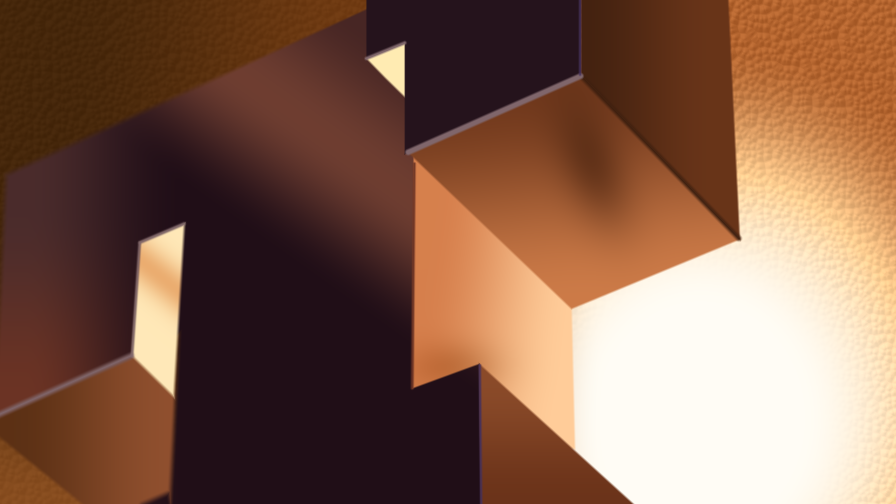
A Shadertoy shader for this background:

```glsl
const vec3 AMBER = vec3(0.70, 0.39, 0.18);
const vec3 PEACH = vec3(1.00, 0.81, 0.57);
const vec3 WHITE = vec3(1.00, 0.99, 0.96);
const vec3 OCHRE = vec3(0.27, 0.15, 0.04);
const vec3 PLUM = vec3(0.125, 0.055, 0.09);
const vec3 MAUVE = vec3(0.29, 0.17, 0.17);
const vec3 RUST = vec3(0.42, 0.20, 0.14);
const vec3 ROSE = vec3(0.43, 0.24, 0.19);
const vec3 UMBER = vec3(0.34, 0.17, 0.08);
const vec3 COPPER = vec3(0.80, 0.48, 0.28);
const vec3 STEEL = vec3(0.50, 0.40, 0.42);
const vec3 INDIGO = vec3(0.27, 0.19, 0.36);
const vec2 GLOW_CENTER = vec2(139.0, 17.0);
const float GLOW_INNER = 22.0;
const float GLOW_OUTER = 76.0;
const float PLASTER_SCALE = 0.75;
const float PLASTER_DEPTH = 0.10;

// Distance to a half plane, negative on the right of a -> b
float side(vec2 p, vec2 a, vec2 b) {
    vec2 e = normalize(b - a);
    return dot(p - a, vec2(-e.y, e.x));
}

// Convex quad with clockwise corners
float quad(vec2 p, vec2 a, vec2 b, vec2 c, vec2 d) {
    return max(max(side(p, a, b), side(p, b, c)), max(side(p, c, d), side(p, d, a)));
}

float segment(vec2 p, vec2 a, vec2 b) {
    vec2 e = b - a;
    return length(p - a - e * clamp(dot(p - a, e) / dot(e, e), 0.0, 1.0));
}

void paint(inout vec3 col, vec3 tint, float dist, float soft) {
    float s = max(soft, 70.0 / iResolution.y);
    col = mix(tint, col, smoothstep(-s, s, dist));
}

vec2 hash(vec2 c) {
    return fract(sin(vec2(dot(c, vec2(127.1, 311.7)), dot(c, vec2(269.5, 183.3)))) * 43758.5);
}

float cellular(vec2 p) {
    vec2 cell = floor(p), f = fract(p);
    float nearest = 2.0;
    for (int y = -1; y <= 1; y++)
        for (int x = -1; x <= 1; x++) {
            vec2 o = vec2(x, y);
            nearest = min(nearest, length(o + hash(cell + o) - f));
        }
    return nearest;
}

vec3 wall(vec2 p) {
    float glow = 1.0 - smoothstep(GLOW_INNER, GLOW_OUTER, length((p - GLOW_CENTER) * vec2(1.12, 1.0)));
    vec3 lit = mix(mix(AMBER, PEACH, min(glow * 2.0, 1.0)), WHITE, max(glow * 2.0 - 1.0, 0.0));
    vec3 dim = OCHRE + vec3(0.17, 0.08, 0.03) * smoothstep(10.0, 75.0, p.x);
    dim += vec3(0.26, 0.15, 0.08) * (1.0 - smoothstep(0.0, 40.0, p.y));
    float right = smoothstep(75.0, 120.0, p.x);
    vec2 q = p * PLASTER_SCALE;
    float relief = cellular(q) - cellular(q + vec2(0.25, -0.3));
    float depth = PLASTER_DEPTH * mix(0.3, 1.0, right) * (1.0 - smoothstep(0.6, 1.0, glow));
    return mix(dim, lit, right) + relief * depth * vec3(1.6, 1.3, 1.0);
}

vec3 frontFace(vec2 p) {
    float beam = dot(p - vec2(46.3, 61.8), vec2(0.58, 0.81));
    float warm = smoothstep(-5.0, 19.0, beam) * (1.0 - 0.5 * smoothstep(20.0, 42.0, beam));
    vec3 leftTint = mix(RUST, MAUVE, smoothstep(20.0, 60.0, p.y));
    vec3 col = mix(PLUM, ROSE, warm);
    return mix(col, leftTint, 1.0 - smoothstep(5.0, 37.0, p.x));
}

vec3 underside(vec2 p) {
    float light = 1.0 - smoothstep(40.0, 84.0, p.y - 0.12 * (p.x - 113.0));
    vec3 col = mix(UMBER + vec3(0.10, 0.05, 0.03), COPPER, light);
    vec2 q = (p - vec2(117.0, 69.0)) * mat2(0.94, 0.34, -0.34, 0.94) / vec2(6.0, 13.0);
    return mix(col, UMBER, 0.8 * exp(-dot(q, q)));
}

void mainImage(out vec4 fragColor, in vec2 fragCoord) {
    vec2 p = 100.0 * fragCoord / iResolution.y; // hundredths of the height
    vec3 col = wall(p);

    // Lit inner face and lower flanks
    vec3 inner = mix(vec3(0.84, 0.50, 0.30), vec3(1.0, 0.80, 0.60), smoothstep(84.0, 114.0, p.x - 0.15 * (p.y - 40.0)));
    inner -= 0.12 * exp(-pow(length((p - vec2(91.0, 27.0)) / vec2(9.0, 5.0)), 2.0));
    paint(col, inner, quad(p, vec2(81.7, 70.0), vec2(113.4, 40.3), vec2(114.1, 10.9), vec2(81.7, 15.0)), 0.3);
    vec3 flank = mix(vec3(0.42, 0.20, 0.10), vec3(0.54, 0.29, 0.16), smoothstep(0.0, 25.0, p.y));
    paint(col, flank, quad(p, vec2(95.1, 27.8), vec2(125.7, 0.0), vec2(143.3, -16.0), vec2(95.3, -16.0)), 0.3);
    vec3 leftFlank = mix(vec3(0.36, 0.19, 0.08), vec3(0.56, 0.31, 0.18), smoothstep(2.0, 34.0, p.x));
    paint(col, leftFlank, quad(p, vec2(-4.6, 16.9), vec2(26.2, 29.9), vec2(34.7, 21.3), vec2(33.6, -14.0)), 0.5);

    // Front face: left lobe, body, foot and base corner
    float front = quad(p, vec2(1.2, 65.3), vec2(39.4, 82.9), vec2(39.4, 35.4), vec2(-1.2, 17.1));
    front = min(front, quad(p, vec2(38.0, 82.2), vec2(82.2, 102.5), vec2(81.7, -16.0), vec2(32.9, -16.0)));
    front = min(front, quad(p, vec2(78.7, 21.8), vec2(95.1, 27.8), vec2(95.6, -16.0), vec2(78.7, -16.0)));
    front = min(front, quad(p, vec2(28.2, 0.0), vec2(33.6, 2.3), vec2(34.5, -3.0), vec2(26.0, -3.0)));
    paint(col, frontFace(p), front, mix(0.9, 0.25, smoothstep(20.0, 80.0, p.x)));

    // Openings to the bright wall
    float band = exp(-pow((p.y + 0.8 * (p.x - 32.0) - 45.0) / 5.0, 2.0));
    vec3 opening = mix(vec3(1.0, 0.91, 0.72), vec3(0.90, 0.62, 0.37), 0.8 * band);
    paint(col, opening, quad(p, vec2(27.8, 51.9), vec2(36.6, 55.6), vec2(34.5, 21.3), vec2(26.2, 29.4)), 0.45);
    paint(col, vec3(1.0, 0.92, 0.70), quad(p, vec2(72.7, 88.4), vec2(81.0, 95.4), vec2(81.0, 80.1), vec2(76.4, 84.6)), 0.3);

    // Upper block
    float block = quad(p, vec2(80.3, 107.0), vec2(115.3, 107.0), vec2(115.3, 85.0), vec2(80.3, 69.4));
    block = min(block, quad(p, vec2(72.7, 107.0), vec2(81.0, 107.0), vec2(81.0, 91.7), vec2(72.7, 88.4)));
    paint(col, PLUM + 0.02, block, 0.2);
    paint(col, underside(p), quad(p, vec2(81.0, 69.7), vec2(115.3, 85.0), vec2(146.8, 52.5), vec2(113.4, 38.7)), 0.3);
    vec3 blockSide = mix(UMBER * 0.78, UMBER * 1.2, smoothstep(115.0, 142.0, p.x));
    paint(col, blockSide, quad(p, vec2(115.3, 107.0), vec2(144.2, 107.0), vec2(146.8, 52.5), vec2(115.3, 85.0)), 0.3);

    // Bevelled edges
    paint(col, UMBER * 0.7, segment(p, vec2(115.6, 84.6), vec2(146.6, 52.7)) - 0.4, 0.5);
    paint(col, STEEL, segment(p, vec2(81.0, 69.8), vec2(115.2, 84.9)) - 0.55, 0.3);
    paint(col, INDIGO, segment(p, vec2(115.1, 107.0), vec2(115.1, 85.2)) - 0.2, 0.3);
    paint(col, RUST, segment(p, vec2(82.2, 67.5), vec2(81.8, 23.0)) - 0.25, 0.3);
    paint(col, STEEL, segment(p, vec2(-1.0, 17.4), vec2(26.0, 29.4)) - 0.45, 0.6);
    paint(col, STEEL, segment(p, vec2(26.2, 29.4), vec2(27.7, 51.7)) - 0.2, 0.4);
    paint(col, STEEL, segment(p, vec2(27.8, 51.9), vec2(36.5, 55.6)) - 0.25, 0.4);
    paint(col, STEEL, segment(p, vec2(72.7, 88.4), vec2(80.3, 91.5)) - 0.3, 0.3);
    paint(col, INDIGO, segment(p, vec2(95.2, 27.5), vec2(95.5, -2.0)) - 0.2, 0.3);

    fragColor = vec4(clamp(col, 0.0, 1.0), 1.0);
}
```
